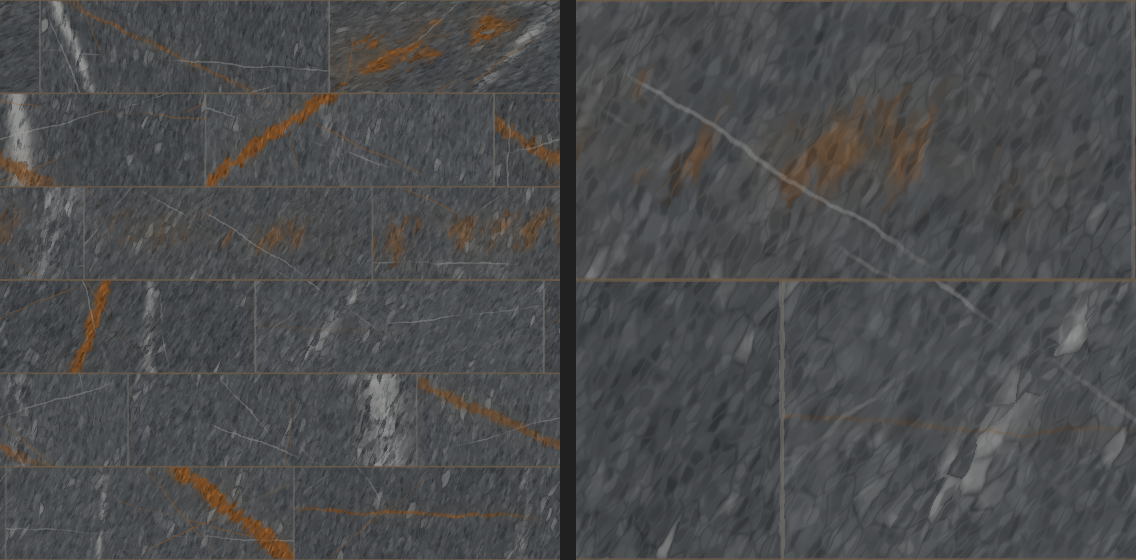
Left: the whole. Right: its middle third, enlarged.
A Shadertoy shader for this texture:

```glsl
const float ROWS = 6.0;
const float TILE_WIDTH = 0.515;      // first slab of a row; the second takes the rest
const float JOINT_HALF = 0.0007;
const float CHIP_SIZE = 0.0016;
const vec2 FLAKE_SCALE = vec2(36.0, 112.0);
const vec2 FINE_SCALE = vec2(78.0, 230.0);
const int HAIRLINES = 4;

const vec3 SLATE_DARK = vec3(0.19, 0.20, 0.21);
const vec3 SLATE_LIGHT = vec3(0.38, 0.39, 0.40);
const vec3 QUARTZ = vec3(0.62, 0.62, 0.61);
const vec3 RUST = vec3(0.56, 0.34, 0.15);
const vec3 STAIN = vec3(0.39, 0.33, 0.25);
const vec3 JOINT_ROW = vec3(0.43, 0.36, 0.28);
const vec3 JOINT_END = vec3(0.47, 0.45, 0.42);

const float ROW_SHIFT[6] = float[6](0.072, 0.367, 0.150, 0.456, 0.229, 0.010);
// Grain angle of the first and second slab, per row
const vec2 GRAIN[6] = vec2[6](vec2(1.4, 0.45), vec2(1.35, 1.3), vec2(1.1, 1.2),
                              vec2(1.0, 1.05), vec2(1.2, 1.3), vec2(1.15, 1.2));
// Rust band: x, angle, half width, strength
const vec4 RUST_A[6] = vec4[6](
    vec4(0.21, -0.45, 0.003, 0.5), vec4(0.11, 0.63, 0.011, 1.0), vec4(0.25, -0.05, 0.030, 0.5),
    vec4(0.03, -0.05, 0.001, 0.2), vec4(0.30, -0.60, 0.001, 0.0), vec4(0.41, -0.66, 0.014, 1.0));
const vec4 RUST_B[6] = vec4[6](
    vec4(0.14, 0.30, 0.034, 1.0), vec4(0.05, -0.50, 0.013, 0.7), vec4(0.17, 0.10, 0.034, 0.5),
    vec4(0.19, 1.25, 0.009, 1.0), vec4(0.15, -0.42, 0.008, 0.6), vec4(0.20, -0.03, 0.003, 0.7));
// Quartz band: x, lean, half width, strength
const vec4 QUARTZ_A[6] = vec4[6](
    vec4(0.06, -0.40, 0.009, 0.9), vec4(0.225, -0.1, 0.018, 0.4), vec4(0.20, 0.5, 0.010, 0.1),
    vec4(0.13, 0.80, 0.014, 0.5), vec4(0.455, -0.1, 0.036, 0.8), vec4(0.172, 0.1, 0.005, 0.6));
const vec4 QUARTZ_B[6] = vec4[6](
    vec4(0.34, 1.00, 0.014, 0.6), vec4(0.154, -0.1, 0.019, 1.0), vec4(0.43, 0.3, 0.030, 0.5),
    vec4(0.297, 0.0, 0.009, 0.7), vec4(0.288, 0.0, 0.020, 0.5), vec4(0.41, 0.1, 0.010, 0.4));

vec2 hash2(vec2 p) {
    return fract(sin(vec2(dot(p, vec2(127.1, 311.7)), dot(p, vec2(269.5, 183.3)))) * 43758.5);
}

mat2 turn(float a) {
    return mat2(cos(a), -sin(a), sin(a), cos(a));
}

// Layered sines, roughly -1 to 1
float waves(vec2 p) {
    float sum = 0.0, amp = 0.6;
    for (int i = 0; i < 5; i++) {
        sum += amp * sin(p.x + 1.4 * sin(p.y * 0.8)) * cos(p.y + sin(p.x * 0.7));
        p = mat2(1.3, 1.5, -1.5, 1.3) * p + 1.7;
        amp *= 0.6;
    }
    return sum;
}

// Cellular noise: x = gap to the cell edge, y = random value of the cell
vec2 cells(vec2 p) {
    vec2 base = floor(p);
    float near = 9.0, next = 9.0, id = 0.0;
    for (int k = 0; k < 9; k++) {
        vec2 cell = base + vec2(k % 3 - 1, k / 3 - 1);
        vec2 rnd = hash2(cell);
        float d = length(cell + rnd - p);
        next = min(next, max(near, d));
        if (d < near) { near = d; id = fract(rnd.x * 7.3 + rnd.y * 5.1); }
    }
    return vec2(next - near, id);
}

vec3 slab(vec2 p, float grain, vec4 rust, vec4 quartz, vec2 seed) {
    vec2 s = seed * 17.0;
    float drift = waves(p * 24.0 + s);

    // Flaky grain
    vec2 q = turn(grain) * p;
    q.y += 0.0035 * waves(q * vec2(35.0, 60.0) + s);
    vec2 flake = cells(q * FLAKE_SCALE + s);
    vec2 fine = cells(q * FINE_SCALE + s + 40.0);
    float soft = (flake.y - 0.5) * smoothstep(0.0, 0.5, flake.x);
    float softFine = (fine.y - 0.5) * smoothstep(0.0, 0.4, fine.x);
    float crease = (1.0 - smoothstep(0.0, 0.16, flake.x)) * smoothstep(-0.3, 0.5, drift);
    float tone = 0.5 + 0.45 * soft + 0.55 * softFine - 0.22 * crease + 0.07 * drift;
    tone += 0.16 * (hash2(seed).x - 0.5);
    vec3 col = mix(SLATE_DARK, SLATE_LIGHT, clamp(tone, 0.0, 1.0));

    // Quartz flecks and bands
    float side = (p.x - quartz.x - quartz.y * p.y + 0.005 * drift) / quartz.z;
    float band = exp(-side * side);
    float fleck = smoothstep(0.84, 1.0, flake.y) * smoothstep(0.0, 0.4, flake.x);
    float white = 0.45 * fleck * smoothstep(-0.2, 0.7, drift);
    white += quartz.w * band * smoothstep(0.3, 1.0, 0.6 * quartz.w + 0.5 * flake.y + 0.4 * softFine);
    col = mix(col, QUARTZ, clamp(white, 0.0, 0.85));

    // Rust band with ragged edges and a stain around it
    vec2 r = turn(rust.y) * (p - vec2(rust.x, 0.0));
    float wide = smoothstep(0.015, 0.03, rust.z);
    float off = abs(r.y + (0.004 + 0.3 * rust.z) * waves(p * 38.0 + s));
    off += rust.z * (0.9 * (flake.y - 0.5) + 0.5 * softFine);
    float patchy = mix(1.0, smoothstep(-0.1, 0.6, waves(q * vec2(22.0, 60.0) + s)), wide);
    float reach = 1.0 - smoothstep(0.12, 0.26, abs(r.x));
    float core = 1.0 - smoothstep(rust.z * 0.5, rust.z * 1.2 + 0.001, off);
    float halo = exp(-abs(r.y) / (rust.z * 1.2 + 0.003)) * smoothstep(-0.7, 0.5, drift);
    col = mix(col, STAIN, 0.55 * rust.w * halo * reach);
    col = mix(col, RUST * (0.85 + 0.5 * softFine), 0.88 * rust.w * core * patchy * reach);

    // Hairline veins
    for (int i = 0; i < HAIRLINES; i++) {
        vec2 h = hash2(seed + float(i) * 3.7);
        vec2 g = hash2(seed + float(i) * 5.3 + 9.0);
        vec2 v = turn(rust.y + 2.2 * (g.x - 0.5)) * (p - vec2(0.5 * h.x, 0.13 * (h.y - 0.5)));
        float d = abs(v.y + 0.003 * waves(v * 45.0 + s));
        float fade = smoothstep(-0.3, 0.5, waves(v * 14.0 + h * 20.0));
        float line = (1.0 - smoothstep(0.0004, 0.0022, d)) * fade;
        col = mix(col, g.y < 0.3 + 0.4 * rust.w ? RUST : QUARTZ, 0.38 * line);
    }
    return col;
}

void mainImage(out vec4 fragColor, in vec2 fragCoord) {
    vec2 uv = fragCoord / iResolution.xy;
    float px = 1.0 / iResolution.y;

    // Staggered layout, two slabs to a row
    float down = (1.0 - uv.y) * ROWS;
    int row = clamp(int(floor(down)), 0, 5);
    float x = fract(uv.x - ROW_SHIFT[row]);
    bool first = x < TILE_WIDTH;
    float width = first ? TILE_WIDTH : 1.0 - TILE_WIDTH;
    vec2 p = vec2(first ? x : x - TILE_WIDTH, (0.5 - fract(down)) / ROWS);
    vec2 seed = vec2(float(row) + 1.0, first ? 2.0 : 5.0);

    vec3 col = slab(p, first ? GRAIN[row].x : GRAIN[row].y, first ? RUST_A[row] : RUST_B[row],
                    first ? QUARTZ_A[row] : QUARTZ_B[row], seed);

    // Thin joints, chipped at the slab ends
    float endGap = min(p.x, width - p.x);
    float rowGap = 0.5 / ROWS - abs(p.y);
    float chip = CHIP_SIZE * smoothstep(0.5, 1.0, cells(uv * 150.0).y) * hash2(seed).y;
    float endLine = 1.0 - smoothstep(JOINT_HALF + chip, JOINT_HALF + chip + px, endGap);
    float rowLine = 1.0 - smoothstep(JOINT_HALF, JOINT_HALF + px, rowGap);
    col = mix(col, JOINT_END, endLine * (0.35 + 0.4 * hash2(seed).y));
    col = mix(col, JOINT_ROW, rowLine * (0.75 + 0.2 * waves(uv * 30.0)));
    fragColor = vec4(clamp(col, 0.0, 1.0), 1.0);
}
```
